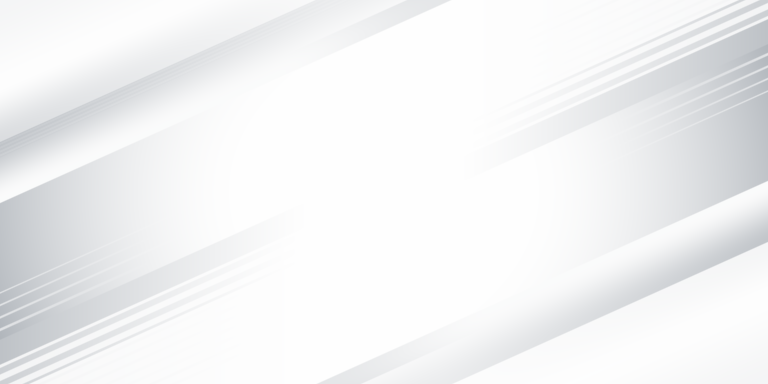
Write a WebGL 2 fragment shader that draws this background.

```glsl
#version 300 es
precision highp float;

uniform vec2 u_resolution;
out vec4 fragColor;

// Lengths are in canvas heights; offsets run down the left edge from the top.
const float SLOPE = 0.45;
const float CORNER_EDGE = 0.370;
const float STRIP_EDGE = 0.477;
const float BAND_EDGE = 0.529;
const float SHELF_START = 0.885;
const float SHELF_END = 0.950;
const float STRIPES_END = 1.034;
const float STRIPE_PITCH = 0.034;
const float LINE_START = 0.763;
const float LINE_PITCH = 0.032;
const float LINE_WIDTH = 0.006;
const float LINE_COUNT = 4.0;
const float GLOW_INNER = 0.38;
const float GLOW_OUTER = 1.03;
const float GLOW_DEPTH = 0.245;
const float BAND_DEPTH = 0.21;
const float HAIR_PITCH = 0.010;
const float FAINT_PITCH = 0.026;
const float SOFTNESS = 1.0;
const vec3 PAPER = vec3(0.995);
const vec3 SHADE_TINT = vec3(1.07, 1.0, 0.92);

float hash(float n) {
    n = fract(n * 0.1031);
    n *= n + 33.33;
    return fract(n * (n + n));
}

// Antialiased step and the span between two offsets.
float edge(float at, float s) {
    float soft = SOFTNESS / u_resolution.y;
    return smoothstep(at - soft, at + soft, s);
}

float span(float from, float to, float s) {
    return edge(from, s) - edge(to, s);
}

// Falls smoothly from 1 at the side to 0 at the given reach.
float sideFade(float x, float reach, float power) {
    return pow(clamp(1.0 - x / reach, 0.0, 1.0), power);
}

// Pale corner sheet and the broad folded band under it.
float foldShade(vec2 p, float s, float cornerDepth, float hairDepth) {
    float sheet = cornerDepth * smoothstep(0.22, CORNER_EDGE, s) * sideFade(p.x, 0.95, 1.0);
    sheet += 0.035 * (1.0 - smoothstep(0.0, 0.25, s));
    float shade = sheet * (1.0 - edge(CORNER_EDGE, s));

    float across = 1.0 - smoothstep(CORNER_EDGE, BAND_EDGE - 0.01, s);
    float along = 0.28 + 0.72 * sideFade(p.x, 0.85, 1.2);
    shade += span(CORNER_EDGE, BAND_EDGE, s) * (BAND_DEPTH * across * along + 0.012);

    // Hairlines beside the upper fold.
    float hair = smoothstep(0.2, 0.8, abs(fract(s / HAIR_PITCH) - 0.5) * 2.0);
    shade += hairDepth * (hair - 0.5) * span(CORNER_EDGE, 0.411, s) * sideFade(p.x, 1.1, 0.7);

    // Grey strip that appears toward the far end of the fold.
    shade += 0.08 * span(STRIP_EDGE, BAND_EDGE, s) * smoothstep(0.72, 1.18, p.x);
    return shade;
}

// Side glow, pale lines, dark shelf and the striped border.
float sideShade(vec2 p, float s, vec2 center) {
    float radius = length((p - center) / vec2(center.x, 0.9));
    float glow = pow(clamp((radius - GLOW_INNER) / (GLOW_OUTER - GLOW_INNER), 0.0, 1.1), 1.7);
    glow *= 1.0 - smoothstep(0.6, 0.9, p.x);
    float shade = GLOW_DEPTH * glow * span(BAND_EDGE, SHELF_START, s);

    for (float i = 0.0; i < LINE_COUNT; i++) {
        float at = LINE_START + i * LINE_PITCH;
        float width = LINE_WIDTH * (0.6 + 0.2 * i);
        float reach = 0.38 + 0.10 * hash(i + 7.0);
        float line = span(at - 0.5 * width, at + 0.5 * width, s);
        shade -= 0.15 * line * sideFade(p.x, reach, 1.0) * glow;
    }

    float shelf = 0.235 * sideFade(p.x, 0.80, 1.25);
    shade += shelf * span(SHELF_START, SHELF_END, s);

    float wave = abs(fract((s - SHELF_END) / STRIPE_PITCH) - 0.5) * 2.0;
    float soft = 2.0 * SOFTNESS / (u_resolution.y * STRIPE_PITCH);
    float stripe = 1.0 - smoothstep(0.5 - soft, 0.5 + soft, wave);
    float border = sideFade(p.x, 0.78, 1.3) * mix(0.04, 0.18, stripe);
    shade += span(SHELF_END, STRIPES_END, s) * border;

    // Faint scattered lines beyond the border.
    float cell = floor(s / FAINT_PITCH);
    float local = fract(s / FAINT_PITCH) * FAINT_PITCH;
    float faint = span(0.004, 0.012, local) * span(STRIPES_END, 1.22, s);
    shade += (0.010 + 0.015 * hash(cell)) * faint * sideFade(p.x, 0.65, 0.9);
    shade += 0.025 * edge(STRIPES_END, s) * sideFade(p.x, 0.8, 1.3);
    return shade;
}

float halfShade(vec2 p, vec2 center, float cornerDepth, float hairDepth) {
    float s = p.y + SLOPE * p.x;
    return foldShade(p, s, cornerDepth, hairDepth) + sideShade(p, s, center);
}

void main() {
    vec2 size = vec2(u_resolution.x / u_resolution.y, 1.0);
    vec2 center = 0.5 * size;
    vec2 p = gl_FragCoord.xy / u_resolution.y;
    p.y = 1.0 - p.y;

    // The layout repeats under a half turn about the center.
    float shade = halfShade(p, center, 0.13, 0.02);
    shade += halfShade(size - p, center, 0.035, 0.0);
    fragColor = vec4(clamp(PAPER - shade * SHADE_TINT, 0.0, 1.0), 1.0);
}
```
